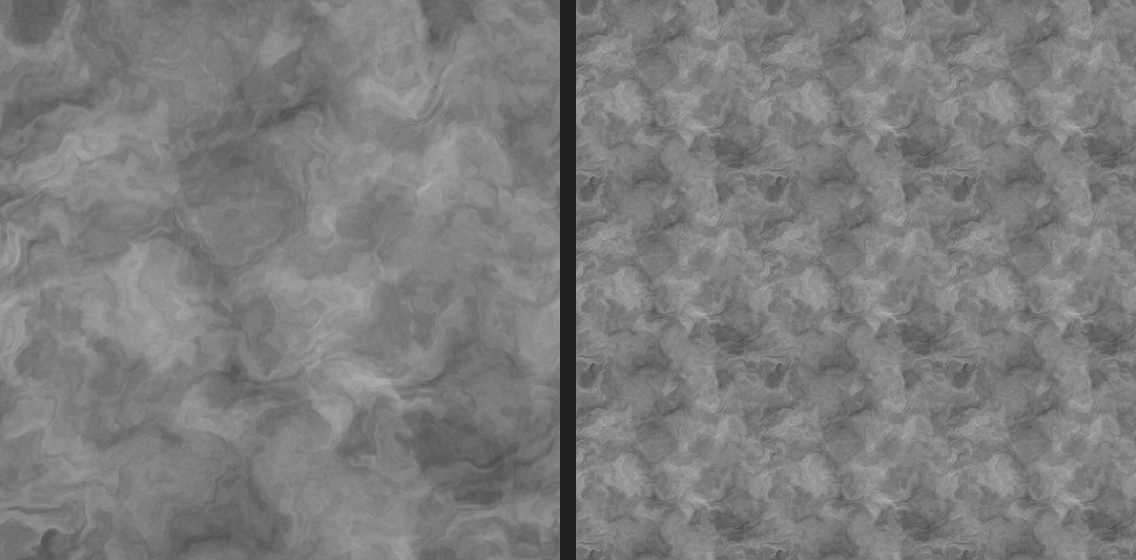
Left: one tile. Right: repeated 3 by 3.
This texture is drawn by a Shadertoy shader. Its source:

```glsl
vec3 hash(vec2 cell, float seed) {
    vec3 h = fract(vec3(cell, seed * 7.0 + 3.0) * vec3(0.1031, 0.1030, 0.0973));
    h += dot(h, h.yxz + 33.33);
    return fract((h.xxy + h.yxx) * h.zyx);
}

// Wrapping cellular patches, blended at their borders; range -0.5 to 0.5
float patches(vec2 p, vec2 count, float crispness, float seed) {
    vec2 g = p * count;
    vec2 base = floor(g);
    float total = 0.0, weights = 0.00001;
    for (int y = -1; y <= 1; y++)
    for (int x = -1; x <= 1; x++) {
        vec2 cell = base + vec2(x, y);
        vec3 h = hash(floor(mod(cell + 0.5, count)), seed);
        vec2 d = cell + 0.15 + 0.7 * h.xy - g;
        float w = exp(-crispness * dot(d, d));
        total += w * (h.z - 0.5);
        weights += w;
    }
    return total / weights;
}

vec2 warp(vec2 p, float count, float seed) {
    return vec2(patches(p, vec2(count), 6.0, seed),
                patches(p, vec2(count), 6.0, seed + 1.0));
}

void mainImage(out vec4 fragColor, in vec2 fragCoord) {
    vec2 uv = fragCoord / iResolution.xy;

    // Ragged outlines from coarse to fine displacement
    vec2 p = uv + 0.10 * warp(uv, 9.0, 1.0);
    p += 0.035 * warp(uv, 27.0, 3.0);
    vec2 ragged = p + 0.016 * warp(uv, 70.0, 5.0);

    // Broad clouds
    float tone = 0.494;
    tone += 0.14 * patches(p, vec2(5.0, 3.0), 6.0, 11.0);
    tone += 0.12 * patches(p, vec2(8.0), 6.0, 12.0);

    // Lumps with partly crisp rims
    tone += 0.09 * patches(ragged, vec2(15.0), 9.0, 13.0);
    tone += 0.065 * patches(ragged, vec2(26.0), 12.0, 14.0);
    float plate = patches(ragged, vec2(11.0), 7.0, 15.0);
    tone += 0.035 * (smoothstep(0.02, 0.12, plate) - 0.35);

    // Slanted streaks, kept to some areas
    vec2 slant = vec2(p.x, 3.0 * p.y - p.x);
    float streaks = patches(slant, vec2(7.0, 15.0), 7.0, 16.0)
                  + 0.6 * patches(slant, vec2(13.0, 31.0), 7.0, 17.0);
    float streakArea = smoothstep(-0.1, 0.2, patches(uv, vec2(5.0), 6.0, 18.0));
    tone += 0.075 * streaks * streakArea;

    // Fine mottling and grain
    tone += 0.040 * patches(ragged, vec2(58.0), 7.0, 19.0);
    tone += 0.026 * patches(ragged, vec2(120.0), 6.0, 20.0);
    tone += 0.022 * patches(uv, vec2(230.0), 6.0, 21.0);

    fragColor = vec4(vec3(clamp(tone, 0.0, 1.0)), 1.0);
}
```
